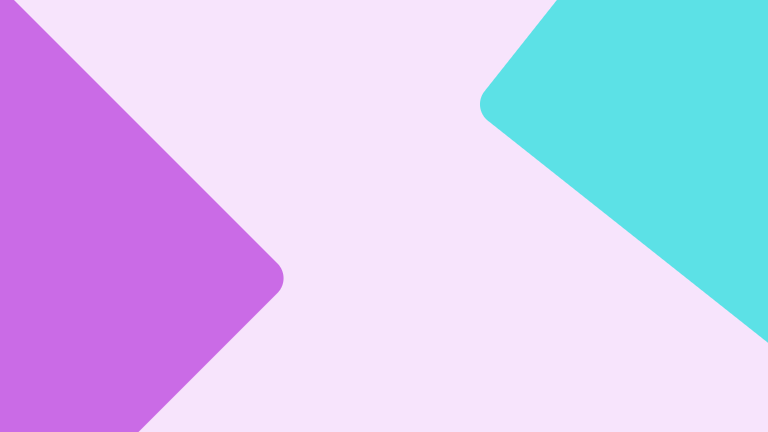
Give the GLSL for this background, as a Shadertoy shader.

```glsl
const vec3 PALE_LILAC = vec3(0.969, 0.893, 0.988);
const vec3 ORCHID = vec3(0.793, 0.420, 0.902);
const vec3 TURQUOISE = vec3(0.361, 0.882, 0.902);

const float PI = 3.14159;
const float CORNER_RADIUS = 0.0486;

vec2 rotate(vec2 p, float angle) {
    float c = cos(angle), s = sin(angle);
    return vec2(c * p.x + s * p.y, c * p.y - s * p.x);
}

// Signed distance to an endless right-angled wedge with a rounded tip.
// The wedge opens along axisAngle from its sharp corner.
float roundedWedge(vec2 p, vec2 corner, float axisAngle, float radius) {
    vec2 alongEdges = rotate(p - corner, axisAngle - 0.25 * PI);
    vec2 q = radius - alongEdges;
    return length(max(q, 0.0)) + min(max(q.x, q.y), 0.0) - radius;
}

// Antialiased fill of a distance field
vec3 fill(vec3 base, vec3 paint, float dist, float pixel) {
    return mix(base, paint, clamp(0.5 - dist / pixel, 0.0, 1.0));
}

void mainImage(out vec4 fragColor, in vec2 fragCoord) {
    // Canvas height is one unit
    float pixel = 1.0 / iResolution.y;
    vec2 p = fragCoord * pixel;

    float leftWedge = roundedWedge(p, vec2(0.6765, 0.3559), PI, CORNER_RADIUS);
    float rightWedge = roundedWedge(p, vec2(1.0914, 0.7507), 0.115, CORNER_RADIUS);

    vec3 color = fill(PALE_LILAC, ORCHID, leftWedge, pixel);
    color = fill(color, TURQUOISE, rightWedge, pixel);
    fragColor = vec4(color, 1.0);
}
```
